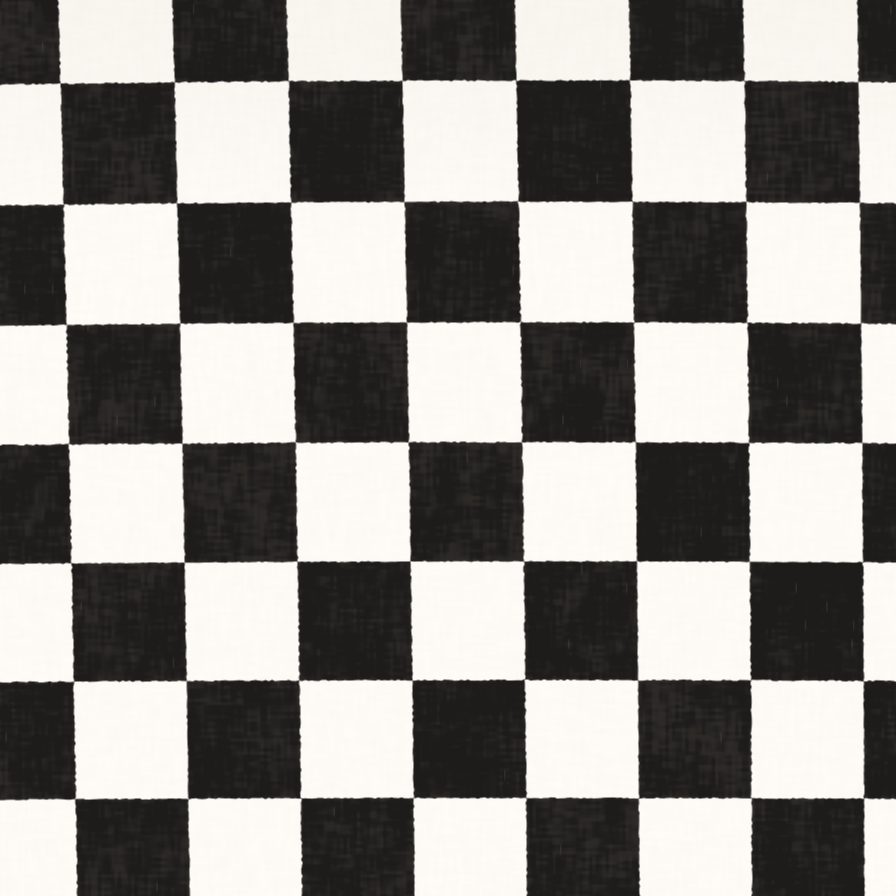
Give the GLSL for this pattern, as a WebGL 1 fragment shader.

```glsl
precision highp float;
// Black and white checkerboard printed on woven cotton, slightly skewed, with faint ink wear.

uniform vec2 u_resolution;

#define FIRST_EDGE vec2(0.0651, 0.0898) // first column edge from left, first row edge from top
#define COLUMN_WIDTH 0.1274
#define COLUMN_TAPER 0.0019             // columns narrow toward the bottom
#define ROW_RATE vec2(7.369, 0.154)     // rows per unit height, and its growth downward
#define ROW_BOW 0.014
#define THREADS 270.0
#define FRAY 0.0016
#define EDGE_SOFT 0.0011
#define CLOTH vec3(0.992, 0.982, 0.963)
#define INK vec3(0.115, 0.110, 0.107)
#define FADED_INK vec3(0.175, 0.165, 0.152)
#define LINT vec3(0.37, 0.34, 0.30)

float hash(vec2 p) {
  vec3 q = fract(p.xyx * 0.1031);
  q += dot(q, q.yzx + 33.33);
  return fract((q.x + q.y) * q.z);
}

float noise(vec2 p) {
  vec2 i = floor(p);
  vec2 f = fract(p);
  f = f * f * (3.0 - 2.0 * f);
  return mix(mix(hash(i), hash(i + vec2(1.0, 0.0)), f.x),
             mix(hash(i + vec2(0.0, 1.0)), hash(i + vec2(1.0, 1.0)), f.x), f.y);
}

// Maps cloth position (y pointing down) to column and row coordinates.
vec2 checkerCoord(vec2 p) {
  float left = FIRST_EDGE.x + 0.0273 * p.y - 0.0061 * p.y * p.y;
  float width = COLUMN_WIDTH - COLUMN_TAPER * p.y;
  float offset = p.x - 0.6;
  float bow = ROW_BOW * offset * offset * (1.0 - 0.7 * p.y);
  float down = p.y - bow - FIRST_EDGE.y;
  return vec2((p.x - left) / width, down * (ROW_RATE.x + ROW_RATE.y * down));
}

// Distance to the nearest cell edge on each axis, in canvas units.
vec2 edgeDistance(vec2 cell) {
  return (0.5 - abs(fract(cell) - 0.5)) * vec2(COLUMN_WIDTH, 1.0 / ROW_RATE.x);
}

// Ink coverage: the product of two smoothed square waves.
float inkCoverage(vec2 cell) {
  float soft = max(EDGE_SOFT, 0.6 / min(u_resolution.x, u_resolution.y));
  vec2 side = 1.0 - 2.0 * mod(floor(cell), 2.0);
  vec2 wave = side * clamp(edgeDistance(cell) / soft, 0.0, 1.0);
  return 0.5 + 0.5 * wave.x * wave.y;
}

// Crossing threads stretched along warp and weft.
float weave(vec2 p) {
  float warp = noise(p * vec2(THREADS, THREADS * 0.2));
  float weft = noise(p * vec2(THREADS * 0.25, THREADS) + 57.0);
  return 0.5 * (warp + weft);
}

// Sparse, short vertical fibres.
float lint(vec2 p) {
  vec2 grid = p * vec2(95.0, 48.0);
  vec2 id = floor(grid);
  vec2 f = fract(grid) - 0.5;
  f.x += 0.4 * (hash(id + 19.0) - 0.5);
  float fibre = 1.0 - smoothstep(0.02, 0.14, abs(f.x));
  fibre *= 1.0 - smoothstep(0.1, 0.4, abs(f.y));
  return fibre * step(0.985, hash(id));
}

void main() {
  vec2 p = gl_FragCoord.xy / u_resolution;
  p.y = 1.0 - p.y;

  // Threads make the printed edges slightly ragged.
  vec2 ragged = vec2(noise(p * vec2(12.0, THREADS)), noise(p * vec2(THREADS, 12.0) + 31.0)) - 0.5;
  vec2 cell = checkerCoord(p + ragged * FRAY);
  float threads = weave(p);

  // Wear varies by square, in soft clouds, and along the square's border.
  float cloud = noise(p * vec2(38.0, 22.0) + 11.0);
  float cellFade = hash(floor(cell) + 40.0);
  vec2 edge = edgeDistance(cell);
  float border = 1.0 - smoothstep(0.001, 0.005, min(edge.x, edge.y));
  float wear = 0.55 * threads + 0.3 * cloud + 0.15 * cellFade + 0.1 * border;
  vec3 ink = mix(INK, FADED_INK, smoothstep(0.42, 0.82, wear));
  ink = mix(ink, LINT, 0.3 * lint(p));

  // Cloth grain, with a little shade toward the top.
  float shade = 0.016 * (threads - 0.5) - 0.02 * (1.0 - smoothstep(0.0, 0.3, p.y));
  vec3 cloth = CLOTH + shade * vec3(0.9, 1.0, 1.15);

  gl_FragColor = vec4(mix(cloth, ink, inkCoverage(cell)), 1.0);
}
```
